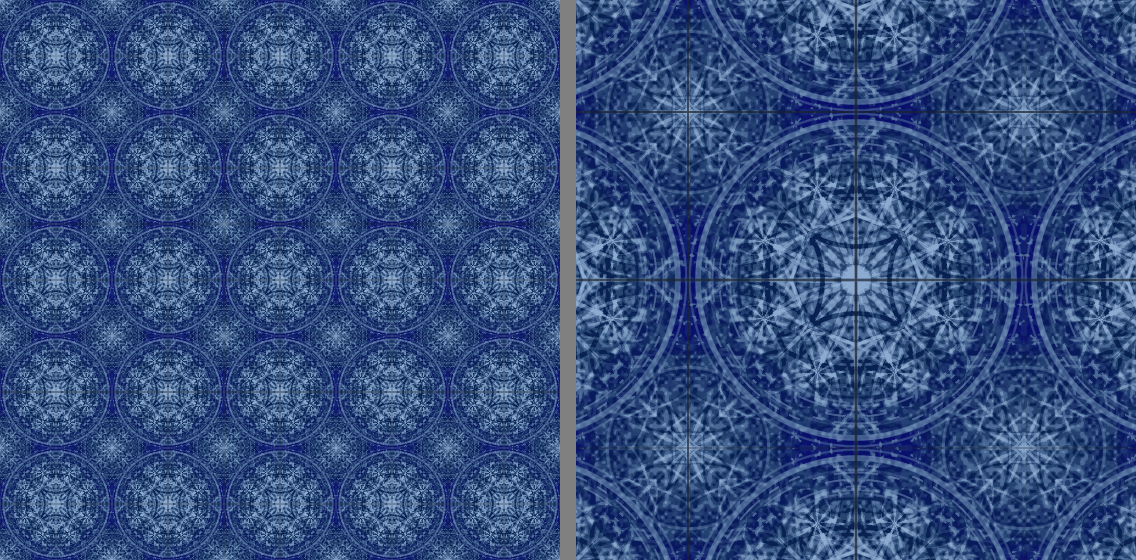
Left, the full canvas; right, a detail of the centre.
Write a WebGL 1 fragment shader that draws this pattern.

```glsl
precision highp float;
// A five by five grid of blue lace medallions with small rosettes between them.
// Each cell is folded into one eighth, where hashed arcs, rays and noise form
// the lace; mirror symmetry at the cell borders keeps the whole seamless.
uniform vec2 u_resolution;

#define CELLS 5.0
#define RING 0.94
#define ROSETTE 0.48
#define LACE_WIDTH 0.009
#define GRAIN 0.75
#define NAVY vec3(0.03, 0.13, 0.32)
#define SLATE vec3(0.15, 0.27, 0.44)
#define STEEL vec3(0.28, 0.40, 0.58)
#define PALE vec3(0.45, 0.57, 0.72)
#define ROYAL vec3(0.13, 0.23, 0.49)
#define INDIGO vec3(0.03, 0.05, 0.43)
#define HAIR vec3(0.10, 0.13, 0.18)

float hash(vec2 p) {
  return fract(sin(dot(p, vec2(127.1, 311.7))) * 43758.5453);
}

float noise(vec2 p) {
  vec2 i = floor(p), f = fract(p);
  f = f * f * (3.0 - 2.0 * f);
  return mix(mix(hash(i), hash(i + vec2(1.0, 0.0)), f.x),
             mix(hash(i + vec2(0.0, 1.0)), hash(i + 1.0), f.x), f.y);
}

// Antialiased stroke: d is the distance, w the half width, px one pixel.
float stroke(float d, float w, float px) {
  return clamp((w - abs(d)) / px + 0.5, 0.0, 1.0);
}

// Mirrors the positive quadrant on its diagonal.
vec2 fold(vec2 p) {
  return vec2(max(p.x, p.y), min(p.x, p.y));
}

// Lays interwoven arcs over a tone, every second one light.
float weave(float tone, vec2 q, float seed, float light, float dark, float px) {
  for (int i = 0; i < 30; i++) {
    float n = float(i) + seed;
    vec2 centre = vec2(1.1 * hash(vec2(n, 1.7)), 1.4 * hash(vec2(n, 5.3)) - 0.5);
    float radius = 0.15 + 0.75 * hash(vec2(n, 9.1));
    float line = stroke(length(q - centre) - radius, LACE_WIDTH, px);
    tone = mix(tone, mod(n, 2.0) < 0.5 ? light : dark, 0.8 * line);
  }
  return tone;
}

vec3 palette(float t) {
  vec3 c = mix(NAVY, SLATE, smoothstep(0.05, 0.25, t));
  c = mix(c, STEEL, smoothstep(0.36, 0.52, t));
  c = mix(c, PALE, smoothstep(0.64, 0.84, t));
  return c + 0.1 * smoothstep(0.95, 1.3, t);
}

void main() {
  vec2 grid = gl_FragCoord.xy / u_resolution * CELLS;
  vec2 cell = floor(grid);
  vec2 p = 2.0 * fract(grid) - 1.0;
  float px = 2.0 * CELLS / min(u_resolution.x, u_resolution.y);
  vec2 m = abs(p), q = fold(m), k = fold(1.0 - m);
  float r = length(q), rc = length(k);
  float ang = atan(q.y, q.x + 1e-5), cornerAng = atan(k.y, k.x + 1e-5);

  // Zones of the cell
  float disc = 1.0 - smoothstep(RING - px, RING + px, r);
  float ball = 1.0 - smoothstep(0.5, 0.8, r);
  float rosette = 1.0 - smoothstep(0.1, ROSETTE + 0.12, rc);
  float band = disc * smoothstep(0.62, 0.8, r);

  // Ground and interwoven arcs
  float inner = 0.16 + 0.24 * ball;
  float outer = 0.18 + 0.24 * rosette;
  inner = weave(inner, q, 0.0, 0.5 + 0.35 * ball, 0.05, px);
  outer = weave(outer, k * 1.3, 50.0, 0.48 + 0.35 * rosette, 0.12, px * 1.3);
  float tone = mix(outer, inner, disc);

  // Grain and curls
  float grain = noise(q * 46.0) - 0.5;
  float wear = noise(p * 40.0 + cell * 57.0) - 0.5;
  tone += GRAIN * grain + 0.3 * wear;
  float curl = stroke(noise(q * 10.0 + 31.0) - 0.5, 0.05, px * 8.0);
  tone += 0.3 * curl * disc * smoothstep(0.3, 0.6, r);

  // Rays of the medallion and of the rosette
  for (int i = 0; i < 3; i++) {
    float t = float(i) * 0.3927;
    float taper = 0.012 + 0.02 * max(0.0, 0.5 - r);
    tone += 0.4 * stroke(r * sin(ang - t), taper, px) * ball;
    tone += 0.36 * stroke(rc * sin(cornerAng - t), 0.009, px) * rosette;
  }

  // Straight chords of the star, its points, meridians and core
  for (int i = 0; i < 4; i++) {
    float t = float(i) * 0.7854 - 0.3927;
    float chord = dot(q, vec2(cos(t), sin(t))) - 0.36;
    tone += 0.32 * stroke(chord, 0.011, px) * ball;
  }
  vec2 f = q - vec2(0.55, 0.23);
  float spikes = smoothstep(0.2, 0.8, cos(9.0 * atan(f.y, f.x + 1e-5)));
  tone += 0.45 * spikes * (1.0 - smoothstep(0.05, 0.27, length(f)));
  tone -= 0.5 * stroke(length(q - vec2(0.75, 0.0)) - 0.55, 0.014, px) * ball;
  tone -= 0.45 * stroke(length(q + vec2(0.35, 0.0)) - 0.88, 0.014, px) * ball;
  tone += 0.22 * exp(-r * r * 22.0) - 0.4 * stroke(r - 0.1, 0.01, px);

  // Blue gaps and the dashed border
  float lens = (1.0 - disc) * smoothstep(ROSETTE - 0.05, 0.72, rc);
  float gap = max(lens, 0.4 * band + 0.35 * (1.0 - disc) * (1.0 - rosette));
  vec3 blue = mix(INDIGO, ROYAL, smoothstep(0.4, 0.7, noise(q * 28.0 + 8.0)) * (1.0 - 0.6 * lens));
  vec3 col = mix(palette(tone), blue, 0.9 * gap * (1.0 - smoothstep(0.3, 0.55, tone)));
  float dash = step(0.66, hash(vec2(floor(r * 24.0), floor(ang * 13.0))));
  col = mix(col, PALE, 0.55 * dash * band * stroke(fract(r * 24.0) - 0.5, 0.14, px * 20.0));

  // Rings
  float rings = 0.8 * stroke(r - RING, 0.017, px);
  rings = max(rings, 0.5 * stroke(r - 0.99, 0.007, px));
  rings = max(rings, 0.3 * stroke(r - 0.87, 0.007, px));
  rings = max(rings, 0.5 * stroke(rc - ROSETTE, 0.009, px));
  col = mix(col, mix(STEEL, PALE, clamp(0.5 + 1.2 * grain, 0.0, 1.0)), rings);

  // Dark hairlines of uneven strength on axes and borders
  vec2 border = mod(floor(grid + 0.5), CELLS);
  float hair = stroke(m.x, 0.008, px) * (0.35 + 0.6 * hash(vec2(cell.x, 3.0)));
  hair = max(hair, stroke(m.y, 0.008, px) * (0.35 + 0.6 * hash(vec2(cell.y, 6.0))));
  hair = max(hair, stroke(1.0 - m.x, 0.006, px) * 0.8 * hash(vec2(border.x, 11.0)));
  hair = max(hair, stroke(1.0 - m.y, 0.006, px) * 0.8 * hash(vec2(border.y, 14.0)));
  gl_FragColor = vec4(mix(col, HAIR, hair), 1.0);
}
```
